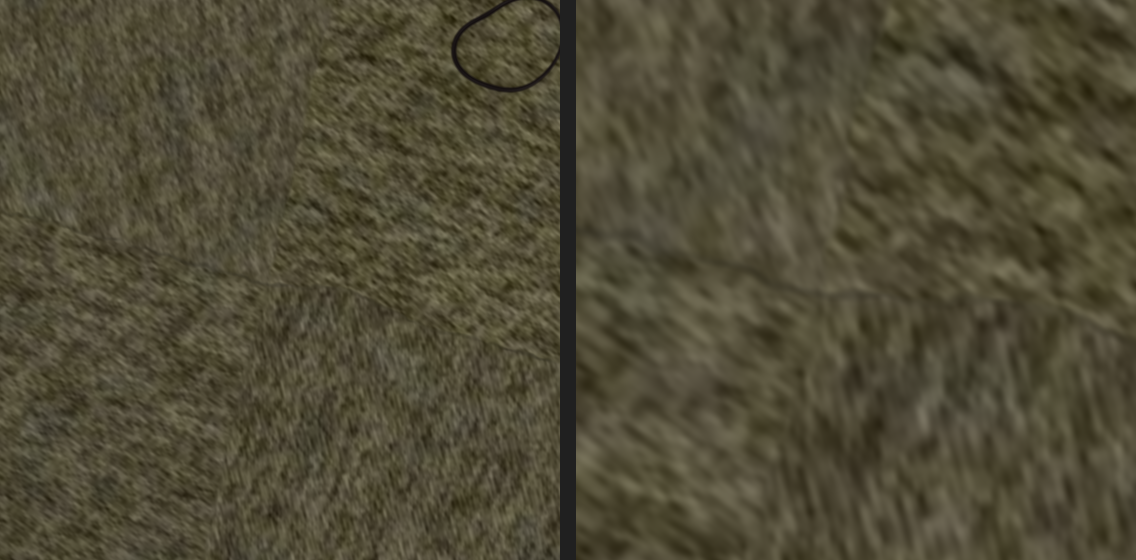
Left: the whole. Right: its middle third, enlarged.
Reproduce this texture procedurally as a WebGL 1 fragment shader.

```glsl
precision highp float;
// Four olive carpet tiles meeting at tilted seams, the grain turned by a quarter
// in alternate tiles, with a dark cord loop lying in the upper right corner.
// The pile is fine slanted stitches laid in stepped rows along each tile's grain.
uniform vec2 u_resolution;

float hash(vec2 p) {
  return fract(sin(dot(p, vec2(127.1, 311.7))) * 43758.545);
}

float noise(vec2 p) {
  vec2 i = floor(p), f = fract(p);
  f = f * f * (3.0 - 2.0 * f);
  return mix(mix(hash(i), hash(i + vec2(1.0, 0.0)), f.x),
             mix(hash(i + vec2(0.0, 1.0)), hash(i + vec2(1.0, 1.0)), f.x), f.y);
}

// Coordinates along and across a direction
vec2 alongAcross(vec2 p, float angle) {
  float c = cos(angle), s = sin(angle);
  return vec2(c * p.x + s * p.y, c * p.y - s * p.x);
}

// Pile brightness around 0: stepped rows, short slanted stitches, soft patches
float pile(vec2 p, float angle, float slant, float seed) {
  vec2 q = alongAcross(p, angle) + seed;
  q.y += 0.0028 * sin(q.x * 300.0 + 6.0 * noise(q * 25.0));
  float rows = noise(q * vec2(26.0, 84.0)) - 0.5;
  vec2 r = alongAcross(p, angle + slant) + seed;
  float stitches = noise(r * vec2(64.0, 150.0)) - 0.5;
  float fibres = noise(r * vec2(120.0, 230.0) + 17.0) - 0.5;
  float patches = noise(q * vec2(9.0, 22.0) + 40.0) - 0.5;
  return 0.30 * rows + 0.38 * stitches + 0.24 * fibres + 0.11 * patches;
}

// Signed distance from the middle of the uneven cord loop
float loopDistance(vec2 p) {
  vec2 d = p - vec2(0.901, 0.911);
  float a = atan(d.y, d.x);
  float radius = 0.086 + 0.013 * cos(2.0 * (a - 0.4))
               + 0.013 * cos(a - 0.7) + 0.006 * cos(3.0 * (a - 0.9));
  return length(d) - radius;
}

void main() {
  vec2 p = gl_FragCoord.xy / u_resolution;
  float px = 1.0 / u_resolution.y;

  // Signed distances to the two seams, slightly ragged
  vec2 seam = vec2(p.x - 0.36 - 0.235 * p.y, p.y - 0.629 + 0.279 * p.x);
  seam.y -= 0.022 * smoothstep(0.16, 0.0, abs(p.x - 0.62));
  seam += 0.010 * (vec2(noise(p * 9.0), noise(p * 9.0 + 30.0)) - 0.5);
  seam += 0.009 * (vec2(noise(p * 60.0), noise(p * 60.0 + 70.0)) - 0.5);
  vec2 tile = smoothstep(-0.004 - px, 0.004 + px, seam);

  // Grain of each tile
  float upperLeft = pile(p, 1.72, 0.28, 1.3);
  float upperRight = pile(p, -0.36, -0.36, 4.7);
  float lowerLeft = pile(p, -0.31, -0.32, 8.1);
  float lowerRight = pile(p, 1.12, 0.70, 12.9);
  float grain = mix(mix(lowerLeft, lowerRight, tile.x),
                    mix(upperLeft * 0.85, upperRight * 1.15, tile.x), tile.y);

  // Yarn colour drifts between olive, violet brown and slate
  vec3 color = vec3(0.328, 0.306, 0.226) + grain * vec3(0.40, 0.40, 0.38);
  float drift = noise(p * 34.0 + 5.0) - 0.5;
  color += drift * vec3(0.004, 0.012, -0.024);
  float slate = smoothstep(0.6, 0.95, noise(p * 16.0 + 90.0));
  color += slate * vec3(-0.014, -0.005, 0.006);
  color += tile.x * tile.y * vec3(0.004, 0.005, -0.010);

  // Uneven lighting
  color *= 0.985 + 0.03 * noise(p * 3.0 + 2.0);
  color *= 1.0 - 0.09 * smoothstep(0.45, 0.0, p.y) * smoothstep(0.6, 0.0, p.x);

  // Thin shadow in the seams, with broken strength
  vec2 gap = 1.0 - smoothstep(0.0, 0.005 + px, abs(seam));
  color *= 1.0 - 0.20 * gap.y * noise(p * 30.0) - 0.05 * gap.x * noise(p * 34.0 + 8.0);

  // Cord loop: soft shadow, dark body, faint sheen
  float d = loopDistance(p);
  float halfWidth = 0.0042 - 0.0012 * smoothstep(0.90, 0.99, p.x);
  float shadow = 1.0 - smoothstep(0.0, 0.012, abs(loopDistance(p + vec2(-0.002, 0.003))));
  color *= 1.0 - 0.15 * shadow;
  float cord = 1.0 - smoothstep(halfWidth - 0.001 - px, halfWidth + 0.001 + px, abs(d));
  float sheen = 1.0 - smoothstep(0.0, 0.002 + px, abs(d - 0.001));
  vec3 cordColor = vec3(0.075, 0.055, 0.055) + 0.06 * sheen * noise(p * 28.0);
  color = mix(color, cordColor, cord);

  gl_FragColor = vec4(color, 1.0);
}
```
